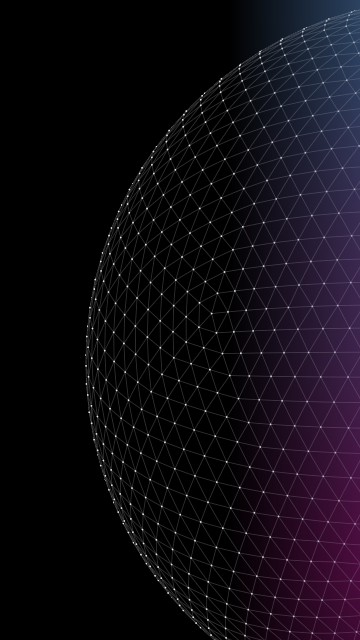
Write a Shadertoy shader that draws this background.

```glsl
// A dark globe wrapped in a geodesic wire net, lit from the right by a soft glow.
// Mirror folds bring each point to one icosahedron face; the small triangle
// around it is projected back to the canvas to draw even lines and round nodes.

// Lengths are in canvas heights
const vec2  GLOBE_CENTER = vec2(0.703, 0.4338);
const float GLOBE_RADIUS = 0.569;
const vec3  POLE = vec3(-0.654, 0.134, 0.744);     // corner where five lines meet
const vec3  POLE_EDGE = vec3(0.255, 0.966, 0.055); // heading of one edge from it
const float SUBDIVISIONS = 16.0;

const float LINE_HALF_WIDTH = 0.0006;
const float LINE_OPACITY = 0.21;
const float NODE_RADIUS = 0.00132;
const vec3  NET_COLOR = vec3(0.94, 0.94, 0.97);

const float GLOW_START = 0.635;                    // share of the canvas width
const vec3  GLOW_LOW  = vec3(0.30, 0.045, 0.245);
const vec3  GLOW_MID  = vec3(0.24, 0.15, 0.31);
const vec3  GLOW_HIGH = vec3(0.17, 0.26, 0.38);

// Icosahedron: one face, and the mirror that completes its symmetry
const float SHORT = 0.52573, LONG = 0.85065;
const mat3 FACE = mat3(SHORT, 0.0, LONG, -SHORT, 0.0, LONG, 0.0, LONG, SHORT);
const vec3 MIRROR = vec3(-0.5, -0.80902, 0.30902);

// Reflects the point, and the canvas axes with it, to the front of a mirror
void foldMirror(vec3 n, inout vec3 p, inout mat3 axes) {
    if (dot(p, n) < 0.0) {
        mat3 flip = mat3(1.0) - 2.0 * outerProduct(n, n);
        p = flip * p;
        axes = flip * axes;
    }
}

float segmentDistance(vec2 p, vec2 a, vec2 b) {
    vec2 ab = b - a;
    float t = clamp(dot(p - a, ab) / max(dot(ab, ab), 1e-9), 0.0, 1.0);
    return length(p - a - t * ab);
}

float coverage(float dist, float size, float pixel) {
    return clamp((size - dist) / pixel + 0.5, 0.0, 1.0);
}

// Turns canvas space so that POLE becomes the first corner of FACE
mat3 globeRotation() {
    vec3 axis = normalize(POLE);
    vec3 up = normalize(POLE_EDGE - axis * dot(POLE_EDGE, axis));
    mat3 view = mat3(cross(up, axis), up, axis);
    mat3 model = mat3(vec3(0.0, 1.0, 0.0), vec3(-LONG, 0.0, SHORT), FACE[0]);
    return model * transpose(view);
}

// Opacity of lines (x) and nodes (y) at q, in globe radii
vec2 wireNet(vec2 q, float pixel) {
    mat3 axes = globeRotation();
    vec3 p = axes * normalize(vec3(q, sqrt(max(0.0, 1.0 - dot(q, q)))));
    for (int i = 0; i < 5; i++) {
        foldMirror(vec3(1.0, 0.0, 0.0), p, axes);
        foldMirror(vec3(0.0, 1.0, 0.0), p, axes);
        foldMirror(MIRROR, p, axes);
    }

    // Triangle of the flat face lattice that holds the point
    vec3 weights = inverse(FACE) * p;
    weights *= SUBDIVISIONS / dot(weights, vec3(1.0));
    vec3 cell = floor(weights);
    bool upright = dot(weights - cell, vec3(1.0)) < 1.5;

    vec2 corner[3];
    for (int i = 0; i < 3; i++) {
        vec3 unit = vec3(0.0);
        unit[i] = 1.0;
        vec3 node = cell + (upright ? unit : 1.0 - unit);
        corner[i] = (transpose(axes) * normalize(FACE * node)).xy;
    }

    float clearance = 1.0, nodes = 0.0;
    for (int i = 0; i < 3; i++) {
        float edge = segmentDistance(q, corner[i], corner[(i + 1) % 3]);
        float line = coverage(edge, LINE_HALF_WIDTH / GLOBE_RADIUS, pixel);
        clearance *= 1.0 - LINE_OPACITY * line;
        float dist = length(q - corner[i]);
        nodes = max(nodes, coverage(dist, NODE_RADIUS / GLOBE_RADIUS, pixel));
    }
    return vec2(1.0 - clearance, nodes);
}

void mainImage(out vec4 fragColor, in vec2 fragCoord) {
    vec2 uv = fragCoord / iResolution.xy;

    // Side glow: black to colour across, magenta to blue upward
    float ramp = clamp((uv.x - GLOW_START) / (1.0 - GLOW_START), 0.0, 1.0);
    vec3 glow = mix(GLOW_LOW, GLOW_MID, smoothstep(0.08, 0.55, uv.y));
    glow = mix(glow, GLOW_HIGH, smoothstep(0.5, 1.0, uv.y));
    glow *= mix(0.85, 1.0, smoothstep(0.0, 0.12, uv.y));
    vec3 color = glow * ramp;

    // Wire net, with nodes fading into the glow
    vec2 q = (fragCoord / iResolution.y - GLOBE_CENTER) / GLOBE_RADIUS;
    float pixel = 1.0 / (iResolution.y * GLOBE_RADIUS);
    if (length(q) < 1.0 + 2.0 * pixel + NODE_RADIUS / GLOBE_RADIUS) {
        vec2 net = wireNet(q, pixel);
        color = mix(color, NET_COLOR, net.x * mix(1.0, 0.75, ramp));
        color = mix(color, NET_COLOR, net.y * mix(0.92, 0.5, ramp));
    }
    fragColor = vec4(color, 1.0);
}
```
